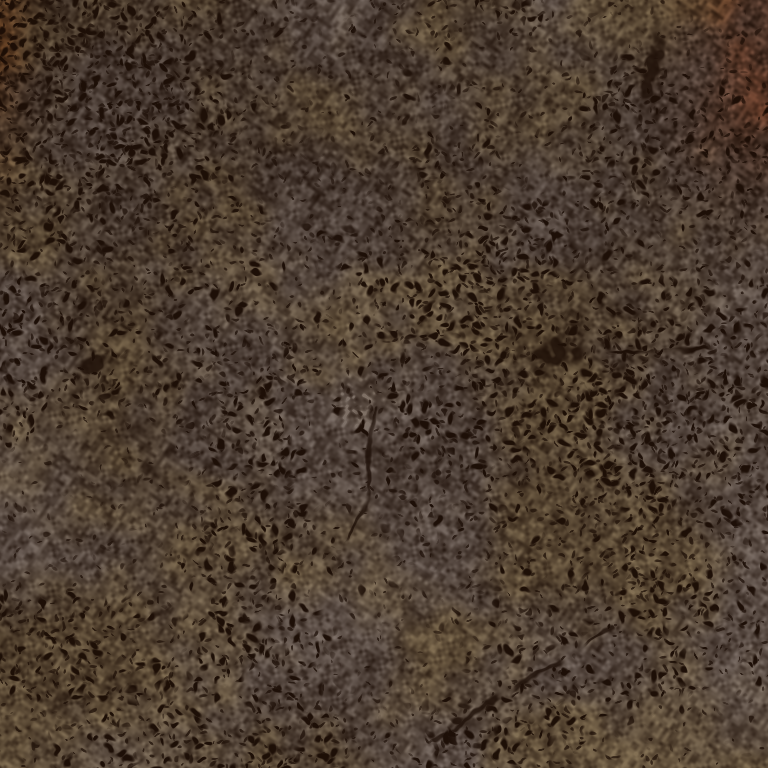
Write a three.js fragment shader that draws this texture.

```glsl
// Weathered brown stone: a grainy, mottled skin pocked with clustered dark pits,
// plus a few hairline cracks, dark stains and rust at the upper corners.
// Pits are cellular noise with stretched cells; grain is layered value noise.

varying vec2 vUv;

const vec3 PIT_COLOR   = vec3(0.10, 0.045, 0.015);
const vec3 STONE_COLOR = vec3(0.42, 0.36, 0.30);
const vec3 RUST_TINT   = vec3(0.055, -0.045, -0.085);
const vec3 WARM_TINT   = vec3(0.010, 0.000, -0.035);
const vec3 COOL_TINT   = vec3(-0.008, 0.000, 0.030);

const float FINE_FREQ    = 205.0;
const float MEDIUM_FREQ  = 105.0;
const float PATCH_FREQ   = 28.0;
const float BROAD_FREQ   = 5.0;
const float FINE_GRAIN   = 0.62;
const float MEDIUM_GRAIN = 0.40;
const float PATCHES      = 0.24;
const float BROAD_SHADE  = 0.24;
const float BASE_LIGHT   = 0.70;
const float PIT_CELLS    = 72.0;
const float SPECK_CELLS  = 125.0;
const float PIT_WARP     = 0.006;
const float CRACK_WIDTH  = 0.0028;

float hash(vec2 p) {
  vec3 q = fract(p.xyx * 0.1031);
  q += dot(q, q.yzx + 33.33);
  return fract((q.x + q.y) * q.z);
}

float noise(vec2 p) {
  vec2 i = floor(p), f = fract(p);
  f = f * f * (3.0 - 2.0 * f);
  return mix(mix(hash(i), hash(i + vec2(1.0, 0.0)), f.x),
             mix(hash(i + vec2(0.0, 1.0)), hash(i + 1.0), f.x), f.y);
}

vec2 rotate(vec2 p, float a) {
  float c = cos(a), s = sin(a);
  return vec2(c * p.x - s * p.y, s * p.x + c * p.y);
}

// Soft elliptical zone, 1 at its centre
float zone(vec2 p, vec2 centre, vec2 radius) {
  vec2 q = (p - centre) / radius;
  return exp(-dot(q, q));
}

// One randomly turned, stretched pit per cell; density sets how many appear
float pits(vec2 p, float cells, float density) {
  vec2 g = p * cells;
  vec2 id = floor(g);
  float depth = 0.0;
  for (int j = -1; j <= 1; j++) {
    for (int i = -1; i <= 1; i++) {
      vec2 cell = id + vec2(float(i), float(j));
      vec2 jitter = vec2(hash(cell + 11.0), hash(cell + 47.0));
      float present = smoothstep(0.0, 0.12, density - hash(cell + 83.0));
      float size = mix(0.25, 0.52, hash(cell + 131.0));
      vec2 q = rotate(g - cell - jitter, 6.283 * hash(cell + 29.0));
      float d = length(q / (size * vec2(1.25, 0.62)));
      depth = max(depth, present * (1.0 - smoothstep(0.55, 1.25, d)));
    }
  }
  return depth;
}

// Broken line between two points, fading along its length
float crack(vec2 p, vec2 a, vec2 b) {
  vec2 ab = b - a;
  float t = clamp(dot(p - a, ab) / dot(ab, ab), 0.0, 1.0);
  float d = length(p - a - ab * t);
  float width = CRACK_WIDTH * (0.5 + noise(p * 45.0));
  return (1.0 - smoothstep(width * 0.4, width * 1.6, d))
       * smoothstep(0.2, 0.5, noise(p * 32.0 + 9.0));
}

void main() {
  vec2 p = vUv;

  // Grain and mottling, from fine to broad
  float fine = noise(rotate(p, 0.6) * FINE_FREQ);
  float medium = noise(rotate(p, 1.1) * MEDIUM_FREQ + 17.0);
  float patches = noise(rotate(p, 0.3) * PATCH_FREQ + 5.0);
  float broad = noise(p * BROAD_FREQ + 31.0);
  float light = BASE_LIGHT + FINE_GRAIN * (fine - 0.5) + MEDIUM_GRAIN * (medium - 0.5)
              + PATCHES * (patches - 0.5) + BROAD_SHADE * (broad - 0.5);
  light += 0.10 * (0.5 - p.y) - 0.15 * zone(p, vec2(0.1, 1.0), vec2(0.3, 0.12));

  // Pits gather in zones and thin out over the smooth left centre
  vec2 warp = vec2(noise(p * 120.0), noise(p * 120.0 + 60.0)) - 0.5;
  vec2 w = p + PIT_WARP * warp;
  float density = 0.06 + 0.36 * smoothstep(0.35, 0.8, noise(p * 6.0 + 3.0))
                + 0.38 * zone(p, vec2(0.58, 0.62), vec2(0.14, 0.22))
                + 0.32 * zone(p, vec2(0.15, 0.9), vec2(0.2, 0.16))
                + 0.28 * zone(p, vec2(0.77, 0.43), vec2(0.22, 0.09))
                - 0.15 * zone(p, vec2(0.33, 0.65), vec2(0.12, 0.2));
  float dark = pits(w, PIT_CELLS, density * (0.4 + 1.2 * patches));
  dark = max(dark, 0.75 * pits(w + 0.37, SPECK_CELLS, 0.12 + 0.5 * density));

  // Cracks wander by a slower warp
  vec2 c = p + 0.022 * (vec2(noise(p * 19.0), noise(p * 19.0 + 40.0)) - 0.5) + 0.6 * (w - p);
  dark = max(dark, crack(c, vec2(0.78, 0.54), vec2(0.95, 0.545)));
  dark = max(dark, 0.8 * crack(c, vec2(0.485, 0.46), vec2(0.48, 0.33)));
  dark = max(dark, 0.8 * crack(c, vec2(0.48, 0.33), vec2(0.44, 0.26)));
  dark = max(dark, 0.8 * crack(c, vec2(0.57, 0.04), vec2(0.80, 0.18)));

  // Ragged stains and a pale scuff
  float stain = zone(c, vec2(0.85, 0.91), vec2(0.018, 0.07))
              + zone(c, vec2(0.72, 0.54), vec2(0.045, 0.022))
              + zone(c, vec2(0.13, 0.53), vec2(0.03, 0.014));
  dark = max(dark, 0.85 * smoothstep(0.35, 0.8, stain * (0.4 + medium)));
  light += 0.5 * zone(p, vec2(0.465, 0.475), vec2(0.025, 0.03)) * smoothstep(0.5, 0.9, fine);

  // Colour
  light = mix(clamp(light, 0.1, 1.25), 0.04, dark);
  vec3 color = mix(PIT_COLOR, STONE_COLOR, light);
  float warmth = smoothstep(0.25, 0.75, noise(p * 7.0 + 70.0) * 0.7 + patches * 0.3);
  color += mix(COOL_TINT, WARM_TINT, warmth) * light;
  float rust = zone(c, vec2(1.0, 0.92), vec2(0.09, 0.13)) + 0.6 * zone(c, vec2(0.0, 0.93), vec2(0.035, 0.12));
  color += RUST_TINT * rust * (0.5 + 0.8 * patches) * light * 1.5;
  gl_FragColor = vec4(clamp(color, 0.0, 1.0), 1.0);
}
```
